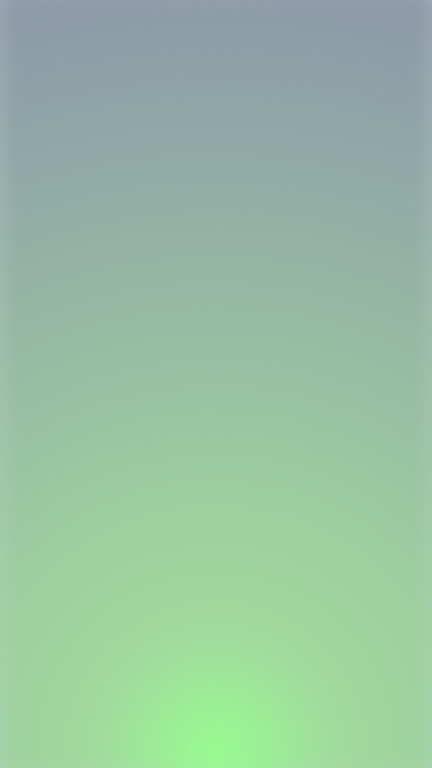
Give the GLSL for this background, as a WebGL 1 fragment shader.

```glsl
precision highp float;

uniform vec2 u_resolution;

float hash(vec2 p) {
  return fract(sin(dot(p, vec2(12.9898, 78.233))) * 43758.5453);
}

// Green glow fading through sage to slate with distance
vec3 glowGradient(float d) {
  vec3 color = mix(vec3(0.595, 0.985, 0.565), vec3(0.630, 0.855, 0.615), smoothstep(-0.03, 0.19, d));
  color = mix(color, vec3(0.620, 0.810, 0.622), smoothstep(0.12, 0.34, d));
  color = mix(color, vec3(0.582, 0.705, 0.645), clamp((d - 0.32) / 0.33, 0.0, 1.0));
  return mix(color, vec3(0.548, 0.602, 0.658), clamp((d - 0.65) / 0.35, 0.0, 1.0));
}

void main() {
  vec2 uv = gl_FragCoord.xy / u_resolution;
  float aspect = u_resolution.x / u_resolution.y;

  // Circular glow centred near the bottom edge
  vec2 offset = vec2((uv.x - 0.5) * aspect, uv.y - 0.02);
  vec3 color = glowGradient(length(offset));

  // Soft pale rim, strongest on the sides
  float side = min(uv.x, 1.0 - uv.x) * aspect;
  float cap = min(uv.y, 1.0 - uv.y);
  float rim = 0.15 * exp(-pow(side / 0.014, 2.0)) + 0.06 * exp(-pow(cap / 0.012, 2.0));
  color = mix(color, vec3(0.80, 0.84, 0.83), rim);

  // Fine dither against banding
  color += (hash(floor(uv * vec2(288.0, 512.0))) - 0.5) / 255.0;
  gl_FragColor = vec4(color, 1.0);
}
```
